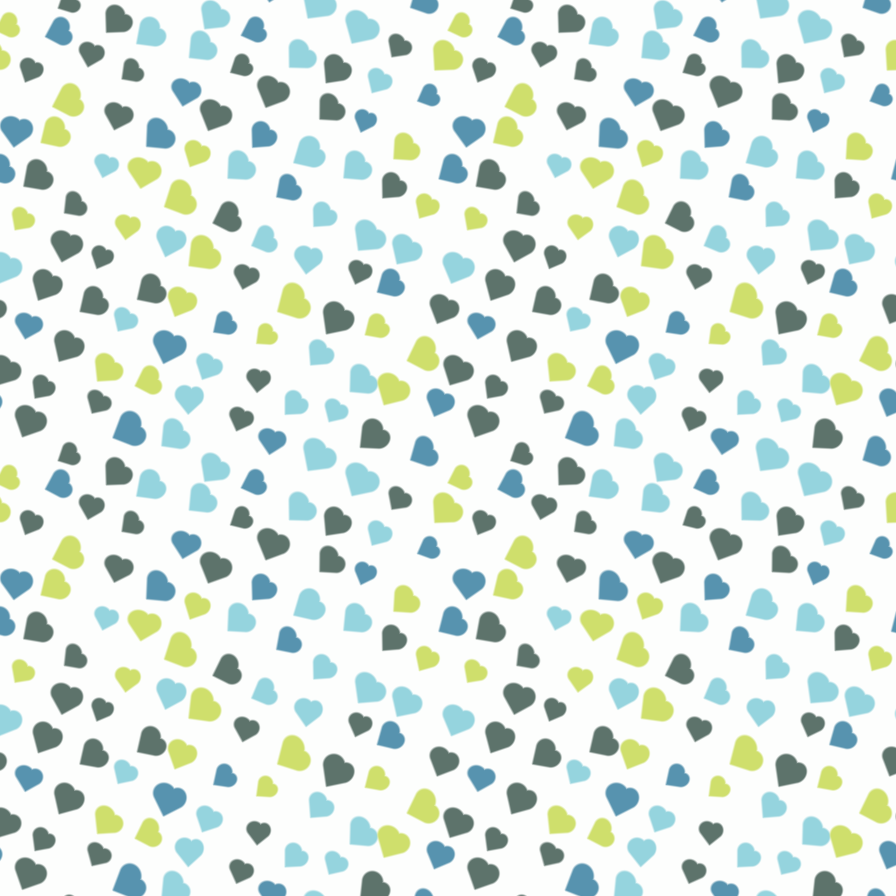
This pattern is drawn by a Shadertoy shader. Its source:

```glsl
#define TILE 0.505         // repeat length, in canvas units
#define JITTER 0.36        // scatter, in lattice cells
#define SIZE_MIN 0.0222
#define SIZE_MAX 0.0330
#define TILT_MIN 0.12      // clockwise lean, in radians
#define TILT_MAX 1.35
#define SOFTNESS 0.0017    // half width of the edge
#define LOPSIDED 0.09      // widens the left lobe

const vec3 PAPER = vec3(0.992, 0.997, 0.992);
const vec3 SLATE = vec3(0.365, 0.450, 0.420);
const vec3 AQUA  = vec3(0.585, 0.830, 0.870);
const vec3 LIME  = vec3(0.810, 0.875, 0.425);
const vec3 DENIM = vec3(0.340, 0.575, 0.685);

// Slanted lattice that closes on itself with 97 cells per tile (9*9 + 4*4)
const int CELLS = 97;
const mat2 LATTICE = mat2(9.0, 4.0, -4.0, 9.0);

float hash(int n, float seed) {
    return fract(sin(float(n) * 12.9898 + seed * 78.233) * 43758.547);
}

// The same number for every copy of a cell
int cellNumber(vec2 id) {
    return int(mod(id.x + 22.0 * id.y + 0.5, float(CELLS)));
}

// Fifth power modulo a prime: shuffles the cells, keeping exact colour shares
float shuffledRank(int n) {
    int square = (n * n) % CELLS;
    int fourth = (square * square) % CELLS;
    return float((fourth * n) % CELLS) / float(CELLS);
}

vec3 heartColour(float rank) {
    if (rank < 0.34) return SLATE;
    if (rank < 0.60) return AQUA;
    if (rank < 0.81) return LIME;
    return DENIM;
}

// Signed distance to a heart about one unit tall, tip at the origin
float heartDistance(vec2 p) {
    p.x *= p.x < 0.0 ? 1.0 - LOPSIDED : 1.0 + LOPSIDED;
    p.x = abs(p.x);
    if (p.x + p.y > 1.0)
        return length(p - vec2(0.25, 0.75)) - sqrt(2.0) / 4.0;
    vec2 toNotch = p - vec2(0.0, 1.0);
    vec2 toSide = p - 0.5 * max(p.x + p.y, 0.0);
    return sqrt(min(dot(toNotch, toNotch), dot(toSide, toSide))) * sign(p.x - p.y);
}

void mainImage(out vec4 fragColor, in vec2 fragCoord) {
    float canvas = min(iResolution.x, iResolution.y);
    vec2 grid = LATTICE * (fragCoord / canvas / TILE);
    mat2 toCanvas = inverse(LATTICE) * TILE;
    float edge = max(SOFTNESS, 0.7 / canvas);
    vec3 colour = PAPER;

    // Hearts of the nearby cells
    for (int j = -1; j <= 1; j++)
    for (int i = -1; i <= 1; i++) {
        vec2 id = floor(grid) + vec2(i, j);
        int n = cellNumber(id);
        vec2 scatter = vec2(hash(n, 1.0), hash(n, 2.0)) - 0.5;
        vec2 offset = toCanvas * (grid - id - 0.5 - JITTER * scatter);

        // Lean and scale
        float tilt = mix(TILT_MIN, TILT_MAX, hash(n, 3.0));
        float size = mix(SIZE_MIN, SIZE_MAX, hash(n, 4.0));
        vec2 up = vec2(sin(tilt), cos(tilt));
        vec2 right = vec2(up.y, -up.x);
        vec2 local = vec2(dot(offset, right), dot(offset, up)) / size;
        local.x *= mix(0.94, 1.08, hash(n, 5.0));

        // Slightly rounded tip
        float d = (heartDistance(local * 1.06 + vec2(0.0, 0.57)) - 0.04) * size;
        colour = mix(colour, heartColour(shuffledRank(n)), 1.0 - smoothstep(-edge, edge, d));
    }
    fragColor = vec4(colour, 1.0);
}
```
